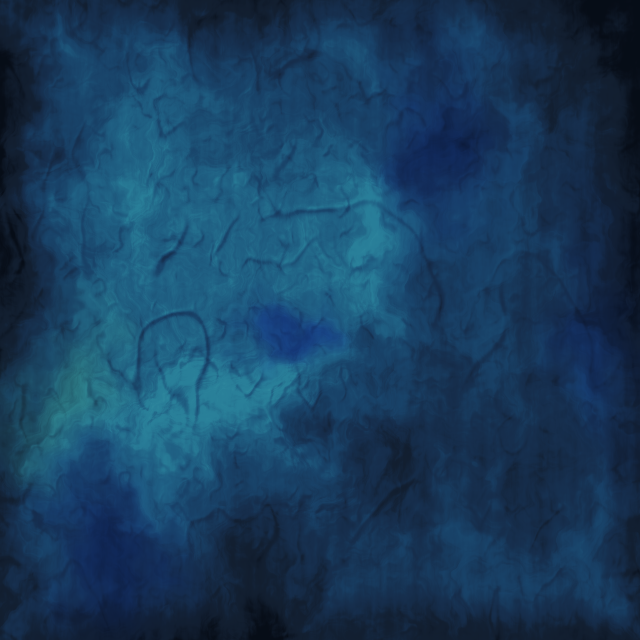
Write a WebGL 1 fragment shader that draws this texture.

```glsl
precision highp float;
// Weathered blue plaster: a teal glow on navy, with royal blue stains and dark edges.
// Warped soft blobs set the broad tone; brushed gradient noise, blocky dabs and
// embossed creases along noise contours add the surface, then a ramp colours it.

uniform vec2 u_resolution;

#define BASE_TONE 0.40
#define WARP 0.085
#define CLOUDS 0.42
#define BRUSH 0.16
#define DABS 0.10
#define RELIEF 0.30
#define CREASE_DARK 0.34
#define CREASE_LIGHT 0.36
#define STAIN 0.75
#define EDGE_SHADE 0.36

const vec3 BLACK = vec3(0.025, 0.05, 0.09);
const vec3 INK = vec3(0.07, 0.12, 0.19);
const vec3 NAVY = vec3(0.085, 0.18, 0.30);
const vec3 BLUE = vec3(0.095, 0.26, 0.41);
const vec3 CERULEAN = vec3(0.12, 0.37, 0.51);
const vec3 TEAL = vec3(0.16, 0.50, 0.60);
const vec3 AQUA = vec3(0.25, 0.63, 0.67);
const vec3 ROYAL = vec3(0.07, 0.19, 0.46);
const vec3 MOSS = vec3(0.19, 0.50, 0.50);

float hash(vec2 p) {
  vec3 q = fract(vec3(p.xyx) * 0.1031);
  q += dot(q, q.yzx + 33.33);
  return fract((q.x + q.y) * q.z);
}

float corner(vec2 cell, vec2 offset) {
  float angle = 6.2832 * hash(cell);
  return dot(vec2(cos(angle), sin(angle)), offset);
}

float noise(vec2 p) {
  vec2 i = floor(p), f = fract(p);
  vec2 u = f * f * f * (f * (f * 6.0 - 15.0) + 10.0);
  vec2 e = vec2(1.0, 0.0);
  return mix(mix(corner(i, f), corner(i + e, f - e), u.x),
             mix(corner(i + e.yx, f - e.yx), corner(i + 1.0, f - 1.0), u.x), u.y);
}

float fbm(vec2 p) {
  float sum = 0.0, amp = 0.6;
  for (int i = 0; i < 5; i++) {
    sum += amp * noise(p);
    p = mat2(0.8, 0.6, -0.6, 0.8) * p * 2.03 + 11.7;
    amp *= 0.55;
  }
  return sum;
}

float blob(vec2 p, vec2 center, vec2 radius) {
  vec2 d = (p - center) / radius;
  return exp(-dot(d, d));
}

// Signed distance to a noise contour gives a line (x) and its lit flanks (y).
vec2 crease(vec2 p, float width) {
  vec2 q = p + 0.22 * vec2(noise(p * 2.1 + 3.0), noise(p * 2.1 + 19.0));
  vec2 e = vec2(0.02, 0.0);
  float n = noise(q);
  vec2 slope = vec2(noise(q + e) - n, noise(q + e.yx) - n) / e.x;
  float steep = length(slope);
  float d = n / (steep + 0.3) / width;
  float line = exp(-d * d);
  float lit = d * exp(-0.5 * d * d) * dot(slope, vec2(-0.6, 0.8)) / (steep + 0.1);
  float broken = smoothstep(0.0, 0.28, noise(p * 0.9 + 47.0));
  return vec2(line, lit) * broken;
}

// Rectangular strokes with soft sides, one tone per cell.
float dabs(vec2 p) {
  p += 0.35 * vec2(noise(p * 1.7), noise(p * 1.7 + 31.0));
  vec2 i = floor(p), f = smoothstep(0.4, 0.6, fract(p));
  vec2 e = vec2(1.0, 0.0);
  return mix(mix(hash(i), hash(i + e), f.x),
             mix(hash(i + e.yx), hash(i + 1.0), f.x), f.y) - 0.5;
}

vec3 ramp(float t) {
  vec3 c = mix(BLACK, INK, smoothstep(-0.3, 0.0, t));
  c = mix(c, NAVY, smoothstep(0.0, 0.25, t));
  c = mix(c, BLUE, smoothstep(0.22, 0.5, t));
  c = mix(c, CERULEAN, smoothstep(0.46, 0.75, t));
  c = mix(c, TEAL, smoothstep(0.7, 1.0, t));
  return mix(c, AQUA, smoothstep(1.0, 1.4, t));
}

void main() {
  vec2 p = gl_FragCoord.xy / u_resolution;
  vec2 w = p + WARP * 2.0 * vec2(fbm(p * 5.0 + 2.0), fbm(p * 5.0 + 23.0));

  // Broad light and shade
  float glow = 0.42 * blob(w, vec2(0.33, 0.52), vec2(0.27, 0.29))
             + 0.22 * blob(w, vec2(0.57, 0.66), vec2(0.12, 0.14))
             + 0.24 * blob(w, vec2(0.33, 0.36), vec2(0.20, 0.08))
             + 0.26 * blob(w, vec2(0.09, 0.38), vec2(0.09, 0.13))
             + 0.20 * blob(w, vec2(0.25, 0.77), vec2(0.06, 0.20));
  float shade = 0.27 * blob(w, vec2(0.60, 0.27), vec2(0.17, 0.20))
              + 0.30 * blob(w, vec2(0.36, 0.07), vec2(0.19, 0.13))
              + 0.45 * blob(w, vec2(0.0, 0.72), vec2(0.07, 0.22))
              + 0.42 * blob(w, vec2(1.0, 0.88), vec2(0.15, 0.22))
              + 0.20 * blob(w, vec2(0.87, 0.30), vec2(0.06, 0.20));
  vec2 border = min(p, 1.0 - p);
  float edge = min(border.x, border.y) + 0.05 * fbm(p * vec2(14.0, 7.0));
  shade += EDGE_SHADE * (1.0 - smoothstep(-0.01, 0.09, edge));
  float stain = blob(w, vec2(0.69, 0.78), vec2(0.08, 0.12))
              + blob(w, vec2(0.42, 0.50), vec2(0.06, 0.045))
              + blob(w, vec2(0.17, 0.13), vec2(0.07, 0.11))
              + 0.7 * blob(w, vec2(0.95, 0.46), vec2(0.06, 0.16));

  // Clouds, vertical brushing and dabs
  float tone = BASE_TONE + glow - shade - 0.2 * stain;
  tone += CLOUDS * fbm(w * vec2(6.0, 4.5) + 5.0);
  tone += BRUSH * fbm(p * vec2(42.0, 7.0) + 9.0);
  tone += DABS * (dabs(w * vec2(17.0, 11.0)) + 0.7 * dabs(w * vec2(38.0, 27.0) + 60.0));

  // Plaster relief and creases, strongest in the glow
  float rough = 0.3 + 1.1 * clamp(glow, 0.0, 0.65);
  vec2 r = w * vec2(34.0, 25.0);
  tone += RELIEF * rough * (fbm(r) - fbm(r + vec2(0.12, -0.16)));
  vec2 lines = crease(p * vec2(6.5, 4.5) + 14.0, 0.018)
             + 0.75 * crease(p * vec2(15.0, 10.0) + 71.0, 0.036)
             + 0.55 * crease(p * vec2(32.0, 24.0) + 130.0, 0.07);
  tone += rough * (CREASE_LIGHT * lines.y - CREASE_DARK * lines.x);

  // Colour
  vec3 color = ramp(tone);
  color = mix(color, ROYAL * (0.65 + 0.75 * tone), STAIN * clamp(stain, 0.0, 1.0));
  float moss = blob(w, vec2(0.09, 0.39), vec2(0.08, 0.10));
  color = mix(color, MOSS * (0.45 + 0.55 * tone), 0.6 * moss);
  gl_FragColor = vec4(clamp(color, 0.0, 1.0), 1.0);
}
```
